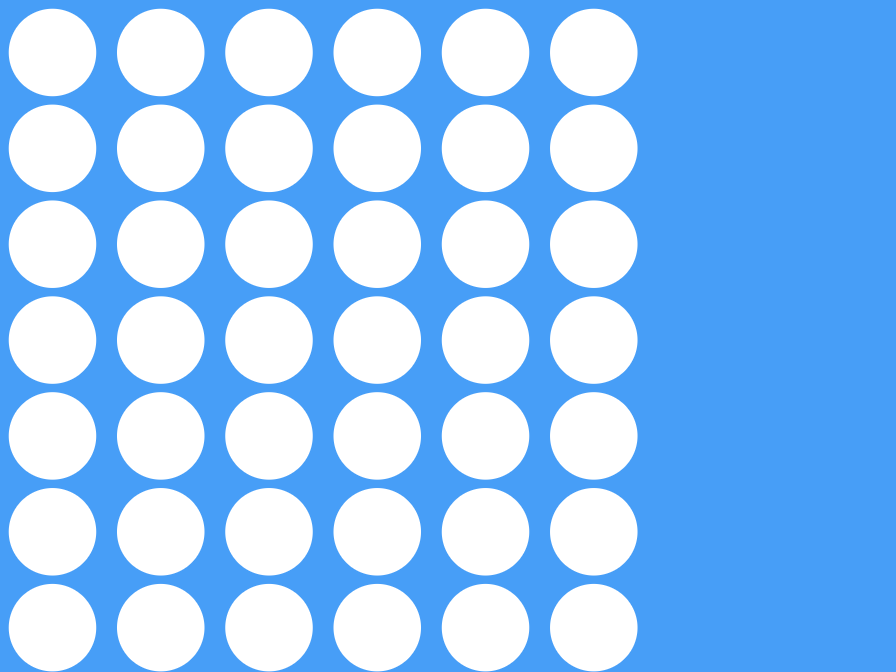
A Shadertoy shader for this pattern:

```glsl
// A grid of white discs, six columns by seven rows, on a flat blue ground.
// Each point snaps to its nearest grid cell, clamped to the grid's extent,
// and a circle distance gives the smooth edge. Lengths are in canvas heights.

const vec3 GROUND_BLUE = vec3(0.28, 0.62, 0.97);
const vec3 DISC_WHITE = vec3(1.0);
const vec2 FIRST_CENTER = vec2(0.0781, 0.0660);  // lower left disc
const vec2 PITCH = vec2(0.1611, 0.14265);        // spacing between centers
const vec2 LAST_CELL = vec2(5.0, 6.0);           // column and row of the last disc
const float DISC_RADIUS = 0.0651;

// Signed distance to the nearest disc of the finite grid
float discGridDistance(vec2 p) {
    vec2 cell = clamp(floor((p - FIRST_CENTER) / PITCH + 0.5), vec2(0.0), LAST_CELL);
    vec2 center = FIRST_CENTER + cell * PITCH;
    return length(p - center) - DISC_RADIUS;
}

void mainImage(out vec4 fragColor, in vec2 fragCoord) {
    vec2 p = fragCoord / iResolution.y;
    float pixel = 1.0 / iResolution.y;

    // Edge coverage across one pixel
    float coverage = clamp(0.5 - discGridDistance(p) / pixel, 0.0, 1.0);

    fragColor = vec4(mix(GROUND_BLUE, DISC_WHITE, coverage), 1.0);
}
```
